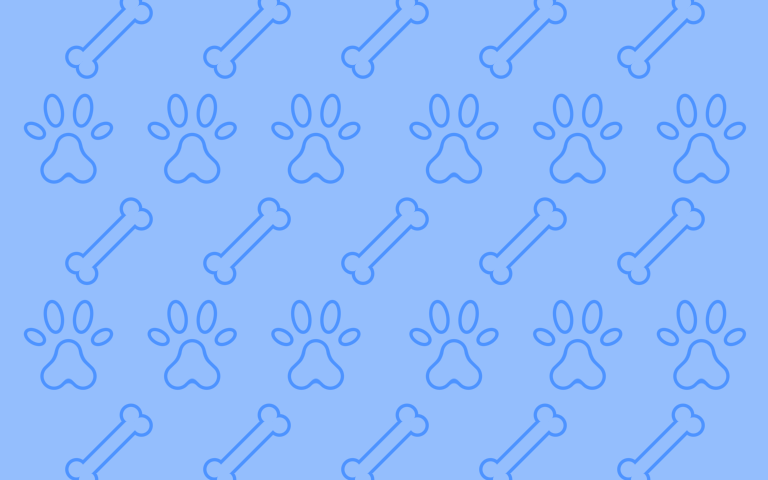
Write a Shadertoy shader that draws this pattern.

```glsl
#define CANVAS_HEIGHT 480.0
#define BACKGROUND vec3(0.58, 0.745, 0.992)
#define STROKE_COLOR vec3(0.302, 0.576, 1.0)
#define STROKE_WIDTH 3.3
#define ROW_PERIOD 206.2
#define BONE_START vec2(109.0, 35.0)
#define BONE_STEP 138.0
#define PAW_START vec2(68.5, 139.0)
#define PAW_STEP 123.7
#define PAW_GROUP_STEP 385.5

vec2 rotate(vec2 p, float angle) {
    float c = cos(angle), s = sin(angle);
    return vec2(c * p.x - s * p.y, s * p.x + c * p.y);
}

float smoothMin(float a, float b, float k) {
    float h = max(k - abs(a - b), 0.0) / k;
    return min(a, b) - 0.25 * h * h * k;
}

float capsule(vec2 p, vec2 a, vec2 b, float radius) {
    vec2 ab = b - a;
    float t = clamp(dot(p - a, ab) / dot(ab, ab), 0.0, 1.0);
    return length(p - a - ab * t) - radius;
}

float box(vec2 p, vec2 halfSize) {
    vec2 d = abs(p) - halfSize;
    return length(max(d, 0.0)) + min(max(d.x, d.y), 0.0);
}

// First-order distance, accurate near the outline
float ellipse(vec2 p, vec2 radii) {
    float k = length(p / radii);
    return k * (k - 1.0) / max(length(p / (radii * radii)), 1e-4);
}

// Shaft with a pair of knobs at each end, on the rising diagonal
float bone(vec2 p) {
    p = abs(rotate(p, radians(45.0)));
    float knob = length(p - vec2(38.5, 7.4)) - 9.7;
    return min(knob, box(p, vec2(38.5, 7.9)));
}

// Heart-like pad: a round head and two splayed lobes
float pad(vec2 p) {
    vec2 neck = vec2(0.0, 17.0), lobe = vec2(14.5, 31.0);
    float right = capsule(p, neck, lobe, 12.0);
    float left = capsule(vec2(-p.x, p.y), neck, lobe, 12.0);
    float head = capsule(p, vec2(0.0, 7.5), neck, 12.0);
    return smoothMin(smoothMin(left, right, 6.0), head, 4.0);
}

float paw(vec2 p) {
    vec2 m = vec2(abs(p.x), p.y);
    float innerToe = ellipse(rotate(m - vec2(14.6, -28.3), radians(-10.0)), vec2(8.3, 15.5));
    float outerToe = ellipse(rotate(m - vec2(33.5, -8.2), radians(30.0)), vec2(10.3, 6.2));
    return min(pad(p), min(innerToe, outerToe));
}

// Offset from the nearest cell centre, within a limited run of cells
float repeatRun(float x, float period, float lastCell) {
    return x - period * clamp(round(x / period), 0.0, lastCell);
}

float repeatEndless(float x, float period) {
    return x - period * round(x / period);
}

void mainImage(out vec4 fragColor, in vec2 fragCoord) {
    float pixel = CANVAS_HEIGHT / iResolution.y;
    vec2 p = vec2(fragCoord.x, iResolution.y - fragCoord.y) * pixel;

    // Five bones per row
    vec2 b = p - BONE_START;
    b = vec2(repeatRun(b.x, BONE_STEP, 4.0), repeatEndless(b.y, ROW_PERIOD));

    // Two groups of three paws per row, with a wider gap between groups
    vec2 q = p - PAW_START;
    q.x -= PAW_GROUP_STEP * step(PAW_GROUP_STEP, p.x);
    q = vec2(repeatRun(q.x, PAW_STEP, 2.0), repeatEndless(q.y, ROW_PERIOD));

    // Outline stroke
    float outline = min(abs(bone(b)), abs(paw(q))) - 0.5 * STROKE_WIDTH;
    float ink = 1.0 - smoothstep(-0.75 * pixel, 0.75 * pixel, outline);
    fragColor = vec4(mix(BACKGROUND, STROKE_COLOR, ink), 1.0);
}
```
